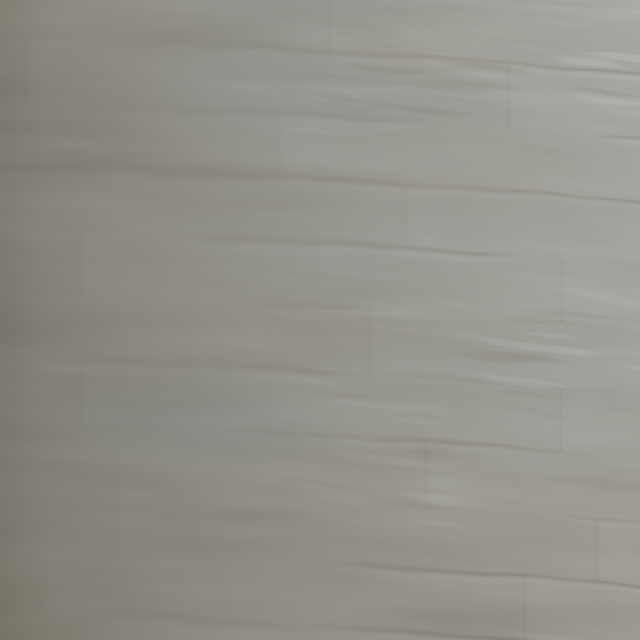
A WebGL 1 fragment shader for this texture:

```glsl
precision highp float;
// Softly lit grey wood plank floor, slightly out of focus, brighter to the upper right.
uniform vec2 u_resolution;

#define SHADE_COLOR vec3(0.490, 0.480, 0.448)
#define LIGHT_COLOR vec3(0.642, 0.642, 0.620)
#define WARM_TINT vec3(0.010, -0.001, -0.010)
#define PLANK_HEIGHT 0.1
#define PLANK_LENGTH 0.75
#define PLANK_OFFSET 0.04
#define SEAM_DEPTH 0.42
#define JOINT_DEPTH 0.10
#define GRAIN_CONTRAST 0.085
#define BLOTCH_CONTRAST 0.09
#define CRACK_CONTRAST 0.22

float hash(vec2 p) {
  return fract(sin(dot(p, vec2(127.1, 311.7))) * 4375.85);
}

// Smooth cellular noise: one soft light or dark blob per jittered cell.
float cellBlobs(vec2 p) {
  vec2 cell = floor(p);
  float sum = 0.0;
  for (int j = -1; j <= 1; j++) {
    for (int i = -1; i <= 1; i++) {
      vec2 id = cell + vec2(float(i), float(j));
      vec2 center = id + vec2(hash(id), hash(id + 17.3));
      vec2 offset = p - center;
      float falloff = max(0.0, 1.0 - dot(offset, offset));
      sum += (2.0 * hash(id + 41.7) - 1.0) * falloff * falloff;
    }
  }
  return sum;
}

// Dark line with a softened edge, centred on zero distance.
float softLine(float dist, float width) {
  return exp(-dist * dist / (width * width));
}

void main() {
  vec2 uv = gl_FragCoord.xy / u_resolution;
  float focus = smoothstep(0.2, 1.0, uv.x);

  // Boards sink gently toward the right, with a small waver.
  vec2 floorPos = uv;
  floorPos.y += 0.025 * uv.x + 0.03 * uv.x * uv.x;
  floorPos.y += 0.0015 * sin(uv.x * 19.0 + uv.y * 11.0)
              + 0.0008 * sin(uv.x * 47.0 - uv.y * 23.0);

  // Broad lighting from the upper right.
  float tone = 0.06 + 0.90 * pow(uv.x, 0.8) + 0.26 * (uv.y - 0.5);
  tone -= 0.08 * (1.0 - smoothstep(0.0, 0.08, uv.x));

  // Plank tones, with blurred transitions between rows.
  float rowPos = (floorPos.y - PLANK_OFFSET) / PLANK_HEIGHT;
  float row = floor(rowPos);
  float inRow = fract(rowPos);
  float rowTone = mix(hash(vec2(row, 3.0)), hash(vec2(row + 1.0, 3.0)),
                      smoothstep(0.85, 1.0, inRow));
  tone += 0.07 * (rowTone - 0.5);

  // Blotches and layered grain, stretched along the boards.
  tone += BLOTCH_CONTRAST * cellBlobs(floorPos * vec2(2.6, 8.0) + 5.0);
  tone += GRAIN_CONTRAST * cellBlobs(floorPos * vec2(4.0, 27.0) + 31.0);
  tone += GRAIN_CONTRAST * 0.45 * cellBlobs(floorPos * vec2(9.0, 60.0) + 73.0);
  tone += 0.012 * sin(floorPos.y * 130.0 + 2.0 * sin(uv.x * 5.0));

  // Broken seams: crisp at the right, blurred away at the left.
  float nearestSeam = floor(rowPos + 0.5);
  float seamDist = (rowPos - nearestSeam) * PLANK_HEIGHT;
  float seamWidth = mix(0.008, 0.0028, focus);
  float wear = cellBlobs(vec2(uv.x * 5.0, nearestSeam * 7.3));
  float seamStrength = mix(0.20, 1.0, focus) * smoothstep(-0.45, 0.6, wear);
  tone -= SEAM_DEPTH * seamStrength * softLine(seamDist, seamWidth);
  tone += 0.16 * seamStrength * softLine(seamDist + 0.008, seamWidth * 1.5);

  // Faint end joints, at a different place in each row.
  float along = fract(uv.x / PLANK_LENGTH + hash(vec2(row, 9.0)));
  float jointDist = (along - 0.5) * PLANK_LENGTH;
  tone -= JOINT_DEPTH * mix(0.3, 1.0, focus)
        * softLine(jointDist, mix(0.007, 0.003, focus));
  tone += 0.04 * smoothstep(-0.003, 0.003, jointDist)
        * (1.0 - smoothstep(0.0, 0.12, jointDist));

  // Sparse slanted cracks and glints on the nearer, sharper side.
  vec2 crackPos = vec2(floorPos.x, floorPos.y + 0.05 * floorPos.x);
  float crack = cellBlobs(crackPos * vec2(8.0, 95.0) + 113.0);
  float glossy = smoothstep(0.0, 0.6, cellBlobs(uv * vec2(3.0, 6.0) + 51.0));
  tone += CRACK_CONTRAST * focus * (0.2 + glossy)
        * sign(crack) * smoothstep(0.3, 0.9, abs(crack));

  // Warm patches toward the bottom and the dim upper left corner.
  float warmth = 0.8 * (1.0 - smoothstep(0.0, 0.4, uv.y))
               + 0.8 * smoothstep(0.6, 1.0, uv.y) * (1.0 - smoothstep(0.0, 0.45, uv.x))
               + 0.3 * cellBlobs(floorPos * vec2(3.0, 9.0) + 91.0);
  vec3 color = mix(SHADE_COLOR, LIGHT_COLOR, tone) + WARM_TINT * warmth;
  gl_FragColor = vec4(color, 1.0);
}
```
